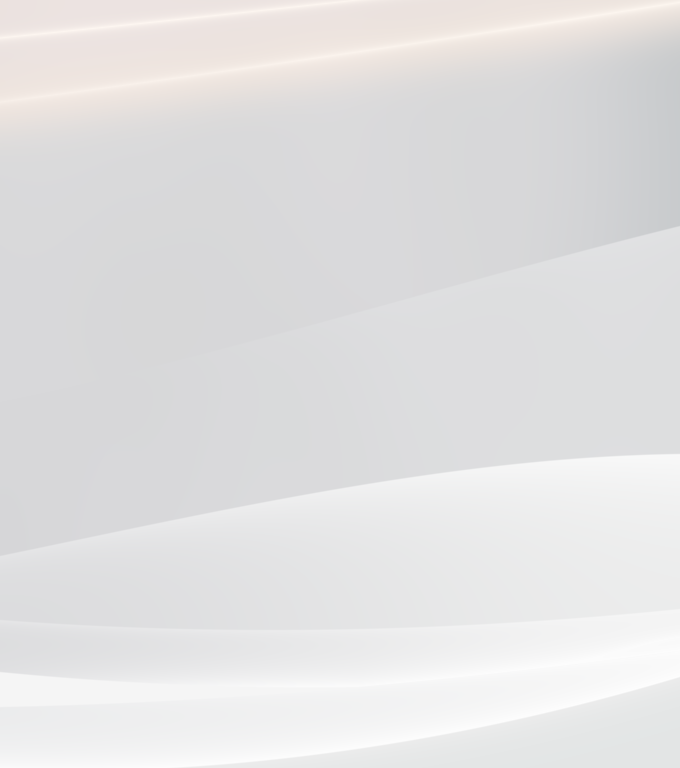
A WebGL 2 fragment shader for this background:

```glsl
#version 300 es
precision highp float;

uniform vec2 u_resolution;
out vec4 fragColor;

// Edge curves: cubic coefficients in x, constant term first
const vec4 UPPER_RAY = vec4(0.9505, 0.090, 0.008, 0.0);
const vec4 LOWER_RAY = vec4(0.867, 0.118, 0.012, 0.0);
const vec4 GREY_FOLD = vec4(0.4766, 0.1844, 0.0998, -0.0551);
const vec4 PALE_FOLD = vec4(0.276, 0.1832, 0.0201, -0.0704);
const vec4 THIN_FOLD = vec4(0.1927, -0.0662, 0.0861, -0.0056);
const vec4 SLIVER_TOP = vec4(0.125, -0.087, 0.095, 0.0);
const vec4 WHITE_FOLD = vec4(0.0794, 0.0168, 0.0669, -0.0108);
const vec4 FLOOR_EDGE = vec4(-0.004, -0.020, 0.1425, 0.0);

const vec3 BASE_GREY = vec3(0.846, 0.846, 0.853);
const vec3 SHADE_GREY = vec3(0.770, 0.782, 0.790);
const vec3 PEACH = vec3(0.945, 0.898, 0.867);
const vec3 BLUSH = vec3(0.918, 0.885, 0.878);
const vec3 RAY_WHITE = vec3(1.0, 0.975, 0.95);
const vec3 FOLD_LEFT = vec3(0.842, 0.842, 0.850);
const vec3 FOLD_RIGHT = vec3(0.868, 0.871, 0.876);
const vec3 SILK_GREY = vec3(0.862, 0.863, 0.870);
const vec3 SILK_LIGHT = vec3(0.920, 0.922, 0.922);
const vec3 FLOOR_GREY = vec3(0.888, 0.898, 0.898);
const vec3 WHITE = vec3(0.995);

const float RAY_WIDTH = 0.0045;
const float GLOW_DEPTH = 0.045;
const float MOTTLE = 0.010;
const vec2 MOTTLE_SCALE = vec2(5.0, 2.5);

float curve(vec4 k, float x) {
    return k.x + x * (k.y + x * (k.z + x * k.w));
}

// Coverage of the area below an edge
float below(float d) {
    float pixel = 1.0 / u_resolution.y;
    return 1.0 - smoothstep(-pixel, pixel, d);
}

// Light fading away from an edge on both sides
float glow(float d, float width) {
    return exp(-abs(d) / width);
}

vec2 hashGradient(vec2 cell) {
    float n = fract(sin(dot(cell, vec2(127.1, 311.7))) * 43758.5);
    return vec2(cos(6.2832 * n), sin(6.2832 * n));
}

float gradientNoise(vec2 p) {
    vec2 i = floor(p), f = fract(p);
    vec2 w = f * f * (3.0 - 2.0 * f);
    vec2 e = vec2(1.0, 0.0);
    float a = dot(hashGradient(i), f);
    float b = dot(hashGradient(i + e.xy), f - e.xy);
    float c = dot(hashGradient(i + e.yx), f - e.yx);
    float d = dot(hashGradient(i + e.xx), f - e.xx);
    return mix(mix(a, b, w.x), mix(c, d, w.x), w.y);
}

// Grey backdrop with warm light rays along the top
vec3 backdrop(vec2 uv) {
    float dLower = uv.y - curve(LOWER_RAY, uv.x);
    float dUpper = uv.y - curve(UPPER_RAY, uv.x);
    vec3 col = mix(BASE_GREY, SHADE_GREY, 0.85 * smoothstep(0.72, 1.05, uv.x));
    col = mix(col, vec3(0.865), 0.5 * smoothstep(0.55, 0.9, uv.y) * (1.0 - uv.x));
    float warm = exp(-pow(min(dLower, 0.0) / GLOW_DEPTH, 2.0));
    col = mix(col, PEACH, 0.8 * warm);
    col = mix(col, BLUSH, 0.8 * smoothstep(0.0, 0.07, dLower));
    col = mix(col, RAY_WHITE, 0.35 * glow(dLower, 0.018) * (0.4 + 0.6 * uv.x));
    col = mix(col, RAY_WHITE, 0.85 * glow(dLower, RAY_WIDTH) * (0.55 + 0.45 * uv.x));
    return mix(col, RAY_WHITE, 0.85 * glow(dUpper, RAY_WIDTH));
}

void main() {
    vec2 uv = gl_FragCoord.xy / u_resolution;
    float x = uv.x;
    vec3 col = backdrop(uv);

    // Broad grey fold
    float d = uv.y - curve(GREY_FOLD, x);
    vec3 fold = mix(FOLD_LEFT, FOLD_RIGHT, smoothstep(0.0, 0.9, x));
    fold += 0.012 * x * glow(d, 0.03);
    col = mix(col, fold, below(d));
    col += MOTTLE * gradientNoise(uv * MOTTLE_SCALE) * vec3(1.0, 0.8, 1.1);

    // Pale silk fold, bright along its upper edge
    d = uv.y - curve(PALE_FOLD, x);
    vec3 silk = mix(SILK_GREY, SILK_LIGHT, smoothstep(0.0, 1.0, x));
    float sheen = mix(0.25, 0.75, x) * glow(d, mix(0.02, 0.07, x));
    col = mix(col, mix(silk, WHITE, sheen), below(d));

    // Thin fold brightening toward the white seam
    d = uv.y - curve(THIN_FOLD, x);
    float whiteEdge = curve(WHITE_FOLD, x);
    float sliverEdge = max(curve(SLIVER_TOP, x), whiteEdge);
    silk = mix(SILK_GREY, vec3(0.945), smoothstep(0.0, 1.0, x));
    silk = mix(silk, WHITE, 0.3 * glow(d, 0.010));
    float seam = glow(uv.y - sliverEdge, 0.024) * smoothstep(-0.15, 0.5, x);
    col = mix(col, mix(silk, WHITE, 0.9 * seam), below(d));
    float streak = uv.y - whiteEdge - 0.018 * smoothstep(0.8, 1.0, x);
    col = mix(col, WHITE, 0.6 * glow(streak, 0.006) * smoothstep(0.6, 0.95, x));

    // Bright sliver, then the white lower fold
    col = mix(col, vec3(0.962), below(uv.y - sliverEdge));
    d = uv.y - whiteEdge;
    float floorDistance = uv.y - curve(FLOOR_EDGE, x);
    silk = mix(vec3(0.918, 0.920, 0.924), vec3(0.955), x);
    silk = mix(silk, WHITE, 0.95 * exp(-max(floorDistance, 0.0) / 0.026));
    silk = mix(silk, WHITE, 0.8 * x * glow(d, 0.012));
    col = mix(col, silk, below(d));

    // Cool floor
    vec3 ground = mix(FLOOR_GREY, vec3(0.925), glow(floorDistance, 0.025));
    col = mix(col, ground, below(floorDistance));
    fragColor = vec4(clamp(col, 0.0, 1.0), 1.0);
}
```
